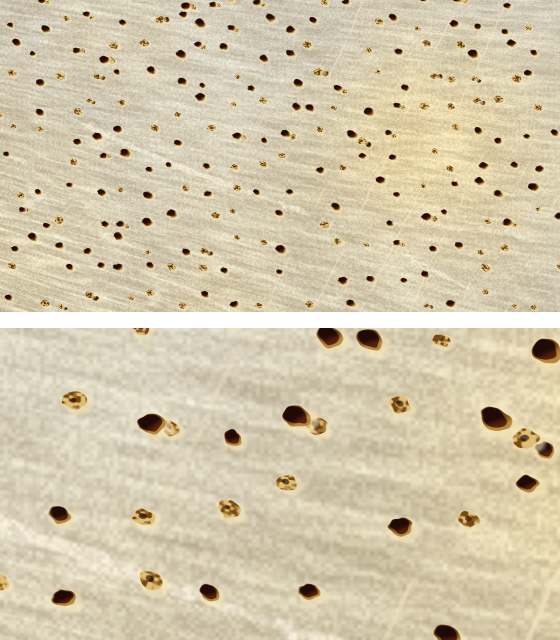
Top, the full canvas; bottom, a detail of the centre.
This texture is drawn by a WebGL 2 fragment shader. Its source:

```glsl
#version 300 es
precision highp float;

uniform vec2 u_resolution;
out vec4 fragColor;

float hash(vec2 p) {
  return fract(sin(dot(p, vec2(127.1, 311.7))) * 43758.5);
}

float noise(vec2 p) {
  vec2 i = floor(p), f = fract(p);
  f = f * f * (3.0 - 2.0 * f);
  return mix(mix(hash(i), hash(i + vec2(1, 0)), f.x),
             mix(hash(i + vec2(0, 1)), hash(i + vec2(1, 1)), f.x), f.y);
}

float fbm(vec2 p) {
  float sum = 0.0, amp = 0.5;
  for (int i = 0; i < 4; i++) {
    sum += amp * noise(p);
    p = p * 2.03 + 17.3;
    amp *= 0.5;
  }
  return sum;
}

vec2 rotate(vec2 p, float a) {
  return mat2(cos(a), -sin(a), sin(a), cos(a)) * p;
}

// Ragged pale scar along a segment
float scar(vec2 p, vec2 a, vec2 b, float width) {
  vec2 ab = b - a;
  float h = clamp(dot(p - a, ab) / dot(ab, ab), 0.0, 1.0);
  float bow = 0.016 * sin(h * 6.28) - 0.008 * sin(h * 3.14);
  float d = length(p - a - ab * h + vec2(0.0, bow));
  d += 0.007 * (noise(p * 90.0) - 0.5) + 0.008 * (noise(p * 23.0) - 0.5);
  float ends = smoothstep(0.0, 0.12, h) * smoothstep(1.0, 0.96, h);
  return ends * smoothstep(width, width * 0.35, d);
}

// One vessel: pale lip, golden wall, then a dark hole or a golden filling
vec3 pore(vec3 col, vec2 q, float radius, float filled, float seed) {
  float px = 1.0 / (u_resolution.y * radius);
  q = rotate(q, -0.25 + 0.5 * (seed - 0.5)) / (radius * vec2(1.0, 0.76));
  float wobble = 0.35 * (noise(q * 1.6 + seed * 91.0) - 0.5);
  float d = length(q) + wobble;
  float lip = length(q - vec2(0.3, -0.25)) + wobble;
  col = mix(col, vec3(0.96, 0.90, 0.72), 0.6 * smoothstep(1.6, 1.05, lip));
  float wall = smoothstep(1.0 + px, 1.0 - px, d);
  float fleck = noise(q * 2.8 + seed * 47.0);
  vec3 gold = mix(vec3(0.47, 0.28, 0.06), vec3(0.88, 0.75, 0.45), smoothstep(0.15, 0.75, fleck));
  vec3 brown = mix(vec3(0.44, 0.25, 0.05), vec3(0.72, 0.53, 0.22), smoothstep(-0.3, 0.9, q.x - q.y));
  col = mix(col, mix(brown, gold, filled), wall);
  float hole = length(q - vec2(-0.1, 0.08)) + wobble;
  float size = mix(0.82, 0.32, filled);
  vec3 dark = mix(vec3(0.12, 0.04, 0.03), vec3(0.34, 0.13, 0.04), smoothstep(-0.2, 0.8, q.x - q.y));
  return mix(col, dark, smoothstep(size + px, size - px, hole) * mix(1.0, 0.65, filled));
}

void main() {
  vec2 p = gl_FragCoord.xy / u_resolution.y;

  // Bent fibre coordinates, steeper at the lower left
  float across = p.y + 0.33 * p.x - 0.05 * p.x * p.x - 0.14 * p.x * p.y;
  across += 0.012 * (fbm(p * 5.0) - 0.5);
  float corner = smoothstep(1.1, 0.1, p.y + 0.6 * p.x);

  // Fibres, fine grain and broad shading
  float fine = noise(vec2(p.x * 16.0, across * 150.0)) - 0.5;
  float coarse = noise(vec2(p.x * 7.0 + 31.0, across * 75.0)) - 0.5;
  float grain = noise(p * 230.0) - 0.5;
  float tone = 0.53 + 0.36 * fine + 0.22 * coarse + 0.38 * grain + 0.3 * (fbm(p * 3.0) - 0.47);
  float ray = 1.0 - abs(2.0 * noise(vec2(p.x * 5.0, across * 58.0 + 9.0)) - 1.0);
  tone += (0.08 + 0.24 * corner) * (smoothstep(0.72, 1.0, ray) - 0.25);
  vec3 col = mix(vec3(0.70, 0.65, 0.55), vec3(0.97, 0.95, 0.87), clamp(tone, -0.15, 1.1));

  // Warm patches on a cooler middle
  float warm = smoothstep(0.6, 0.0, length((p - vec2(1.4, 0.52)) * vec2(0.9, 1.0)));
  warm = clamp(warm + 0.55 * corner + 0.8 * (fbm(p * 2.5 + 8.0) - 0.45), 0.0, 1.0);
  col *= mix(vec3(0.98, 0.99, 1.01), vec3(1.05, 1.01, 0.89), warm);

  // Faint broken lines crossing the fibres
  float cross = p.x - 0.48 * p.y + 0.03 * (fbm(p * 7.0) - 0.5);
  float line = abs(fract(cross * 6.5) - 0.5) / 6.5;
  float broken = smoothstep(0.45, 0.7, noise(p * 14.0)) * smoothstep(0.4, 1.2, p.x);
  col = mix(col, vec3(0.96, 0.90, 0.76), 0.6 * broken * smoothstep(0.0045, 0.001, line));

  // Scars
  float pale = scar(p, vec2(0.15, 0.66), vec2(1.53, 0.06), 0.0105);
  pale = max(pale, 0.7 * scar(p, vec2(1.60, 0.28), vec2(1.90, 0.15), 0.009));
  col = mix(col, vec3(0.94, 0.91, 0.83) + 0.12 * grain, 0.8 * pale);

  // Scattered vessels, some of them paired
  vec2 cell = floor(p / 0.088);
  for (int j = -1; j <= 1; j++) {
    for (int i = -1; i <= 1; i++) {
      vec2 id = cell + vec2(i, j);
      float seed = hash(id + 3.7);
      if (hash(id + 51.3) > 0.9) continue;
      vec2 jitter = vec2(hash(id + 11.1), hash(id + 23.9));
      vec2 q = p - (id + 0.14 + 0.72 * jitter) * 0.088;
      float filled = step(0.56, hash(id + 37.5));
      float radius = mix(0.0095, 0.0168, hash(id + 71.9)) * mix(1.0, 0.88, filled);
      if (seed > 0.83) {
        vec2 offset = radius * vec2(1.45, -0.5 + 0.9 * (jitter.x - 0.5));
        col = pore(col, q - offset, radius * 0.75, 1.0 - filled, jitter.y);
      }
      col = pore(col, q, radius, filled, seed);
    }
  }
  fragColor = vec4(clamp(col, 0.0, 1.0), 1.0);
}
```
